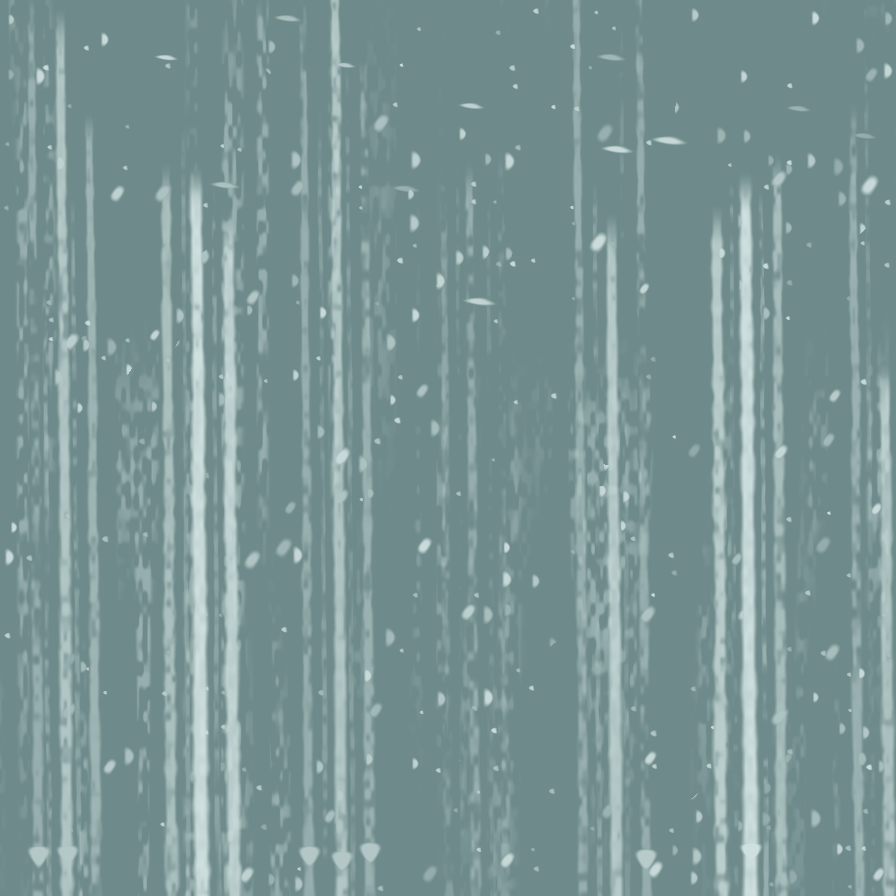
Reproduce this texture procedurally as a WebGL 2 fragment shader.

```glsl
#version 300 es
precision highp float;

uniform vec2 u_resolution;
out vec4 fragColor;

const vec3 SLATE = vec3(0.43, 0.54, 0.54);
const vec3 CHALK = vec3(0.81, 0.88, 0.875);
const int CLUSTERS = 7;
const int STRANDS = 5;

float hash(vec2 p) {
    vec3 q = fract(p.xyx * vec3(0.1031, 0.1030, 0.0973));
    q += dot(q, q.yzx + 33.33);
    return fract((q.x + q.y) * q.z);
}

float noise(vec2 p) {
    vec2 cell = floor(p);
    vec2 f = fract(p);
    f = f * f * (3.0 - 2.0 * f);
    float low = mix(hash(cell), hash(cell + vec2(1.0, 0.0)), f.x);
    float high = mix(hash(cell + vec2(0.0, 1.0)), hash(cell + 1.0), f.x);
    return mix(low, high, f.y);
}

float screenBlend(float a, float b) {
    return 1.0 - (1.0 - a) * (1.0 - b);
}

// Worn vertical line: weak lines break up, strong ones stay solid
float strand(vec2 p, float x, float halfWidth, float top, float strength, float seed) {
    float drift = 0.008 * (0.5 - p.y) + 0.002 * (noise(vec2(p.y * 9.0, seed)) - 0.5);
    float dist = abs(p.x - x - drift);
    float swell = mix(1.1, 0.75, p.y) * (0.8 + 0.4 * noise(vec2(seed, p.y * 70.0)));
    float body = 1.0 - smoothstep(0.45, 1.25, dist / (halfWidth * swell));
    float end = 1.0 - smoothstep(top - 0.05, top, p.y);
    float grain = noise(p * vec2(170.0, 95.0) + seed);
    float patches = noise(vec2(seed + 40.0, p.y * 6.0));
    float threshold = 0.5 - 0.7 * strength;
    float wear = smoothstep(threshold, threshold + 0.45, mix(grain, patches, 0.5));
    return strength * body * end * wear * mix(0.85, 1.0, grain);
}

// Drop with a broad cap and a tapering lower end
float drop(vec2 p, vec2 center, float radius) {
    vec2 q = (p - center) / radius;
    q.x /= 1.0 + 0.4 * clamp(q.y, -1.2, 0.6);
    q.y *= q.y > 0.0 ? 1.3 : 0.7;
    return 1.0 - smoothstep(0.65, 1.1, length(q));
}

// One soft ellipse in some of the cells of a grid
float flecks(vec2 p, vec2 cells, float chance, vec2 radius, float seed) {
    vec2 cell = floor(p * cells);
    vec2 key = cell + seed;
    vec2 jitter = vec2(hash(key + 3.7), hash(key + 8.1));
    vec2 center = (cell + mix(vec2(0.32), vec2(0.68), jitter)) / cells;
    float size = mix(0.55, 1.0, hash(key + 15.3));
    vec2 q = (p - center) / (radius * size);
    q.x += 0.35 * sin(q.y * 2.0 + seed);
    float shape = 1.0 - smoothstep(0.45, 1.15, length(q));
    float present = step(hash(key + 21.9), chance);
    return shape * present * mix(0.35, 0.95, hash(key + 30.5));
}

// Faint beaded columns between the main lines
float dust(vec2 p) {
    float column = smoothstep(0.5, 0.8, noise(vec2(p.x * 75.0, 4.0 + p.y * 1.5)));
    float beads = smoothstep(0.4, 0.85, noise(p * vec2(210.0, 75.0)));
    float region = smoothstep(0.3, 0.65, noise(p * vec2(7.0, 2.5) + 12.0));
    return 0.42 * column * beads * region;
}

float strandClusters(vec2 p) {
    float light = 0.0;
    for (int i = 0; i < CLUSTERS; i++) {
        float group = float(i);
        float weight = 0.72 + 0.28 * sin(group * 1.6);
        bool tall = i % 2 == 0;
        for (int j = 0; j < STRANDS; j++) {
            float index = float(j);
            float seed = group * 7.0 + index * 1.3 + 5.0;
            float pick = hash(vec2(seed, 2.6));
            bool wide = j % 2 == 0;
            float x = 0.07 + 0.153 * group + (index - 2.0) * 0.0165;
            x += 0.005 * (hash(vec2(seed, 9.4)) - 0.5);
            float level = wide ? mix(0.45, 0.85, pick) : mix(0.25, 0.5, pick);
            float strength = weight * (j == 2 ? 1.0 : level);
            float halfWidth = wide ? mix(0.0035, 0.0085, strength) : 0.003;
            float top = tall ? 1.1 - 0.5 * pick * pick : 0.88 - 0.12 * pick;
            light = screenBlend(light, strand(p, x, halfWidth, top, strength, seed));

            float hangs = wide ? step(0.6, hash(vec2(seed, 17.2))) : 0.0;
            vec2 tip = vec2(x + 0.004, 0.035 + 0.03 * pick);
            light = max(light, hangs * weight * drop(p, tip, 0.012));
        }
    }
    return light;
}

void main() {
    vec2 p = gl_FragCoord.xy / u_resolution;
    float light = screenBlend(strandClusters(p), dust(p));

    // Scattered specks, drops and short dashes near the top
    float crowd = smoothstep(0.3, 0.7, noise(p * vec2(6.0, 5.0) + 31.0));
    light = max(light, flecks(p, vec2(38.0, 30.0), 0.2 * crowd, vec2(0.006, 0.011), 11.0));
    light = max(light, flecks(p, vec2(20.0, 17.0), 0.16, vec2(0.009, 0.012), 47.0));
    light = max(light, flecks(p, vec2(46.0, 46.0), 0.09, vec2(0.004), 83.0));
    float upper = smoothstep(0.6, 0.75, p.y);
    light = max(light, flecks(p, vec2(14.0, 22.0), 0.12 * upper, vec2(0.017, 0.005), 120.0));

    fragColor = vec4(mix(SLATE, CHALK, clamp(light, 0.0, 1.0)), 1.0);
}
```
